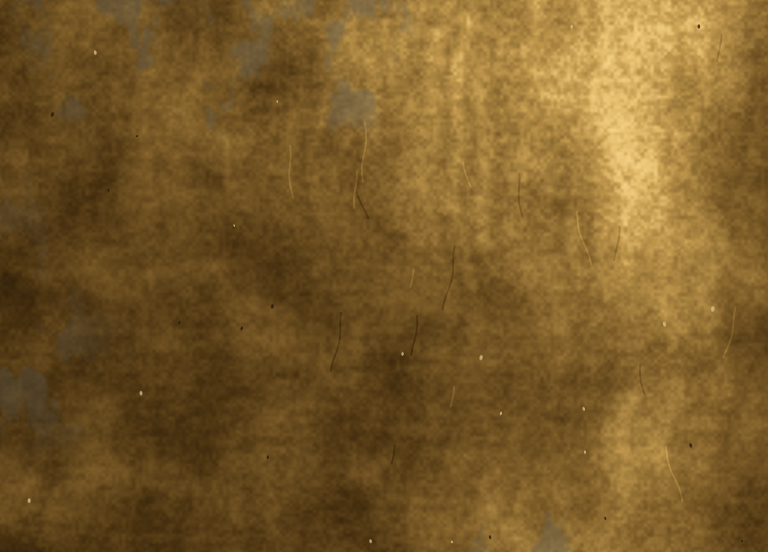
Give the GLSL for this texture, as a WebGL 1 fragment shader.

```glsl
precision highp float;
// Aged brass sheet: warm glow from the upper right, mottled patina, grain, scratches and flecks.

uniform vec2 u_resolution;

#define MOTTLE 3.4        // strength of the cloudy patina
#define MOTTLE_SCALE 6.0  // patina clouds per canvas height
#define GRAIN 1.15        // strength of the fine grain
#define GRAIN_SCALE 165.0 // grains per canvas height
#define STREAK 1.0        // strength of the vertical wear
#define BRUSH 0.45        // strength of the horizontal brushing
#define STAIN 0.5         // opacity of the grey stains
#define FLECK_SCALE 13.0  // fleck cells per canvas height
#define SCRATCHES 18      // number of scratches

float hash(vec2 p) {
  vec3 q = fract(p.xyx * vec3(0.1031, 0.1030, 0.0973));
  q += dot(q, q.yzx + 33.33);
  return fract((q.x + q.y) * q.z);
}

vec2 hash2(vec2 p) {
  return vec2(hash(p), hash(p + 71.7));
}

float noise(vec2 p) {
  vec2 i = floor(p), f = fract(p);
  f = f * f * (3.0 - 2.0 * f);
  return mix(mix(hash(i), hash(i + vec2(1, 0)), f.x),
             mix(hash(i + vec2(0, 1)), hash(i + vec2(1, 1)), f.x), f.y);
}

float clouds(vec2 p) {
  float sum = 0.0, amp = 0.5;
  for (int i = 0; i < 5; i++) {
    sum += amp * noise(p);
    p = mat2(0.8, 0.6, -0.6, 0.8) * p * 2.1 + 17.3;
    amp *= 0.55;
  }
  return sum / 1.06;
}

float glow(vec2 p, vec2 centre, vec2 spread) {
  vec2 d = (p - centre) / spread;
  return exp(-dot(d, d));
}

// Broad lighting, counted in steps of the brass ramp
float lighting(vec2 uv) {
  float tone = 0.1 + 2.1 * smoothstep(0.0, 0.9, uv.x) + smoothstep(0.3, 0.9, uv.y);
  tone += 1.3 * glow(uv, vec2(0.78, 1.0), vec2(0.3, 0.45));
  tone += 0.7 * glow(uv, vec2(0.85, 0.88), vec2(0.1, 0.18));
  tone += 0.5 * glow(uv, vec2(0.25, 0.12), vec2(0.25));
  tone += 0.4 * glow(uv, vec2(0.83, 0.3), vec2(0.05, 0.4));
  tone -= 0.5 * glow(uv, vec2(0.55, 0.32), vec2(0.25, 0.22));
  return tone - 1.6 * smoothstep(0.88, 1.0, uv.x) * mix(0.5, 1.0, uv.y);
}

vec3 brass(float tone) {
  vec3 c = mix(vec3(0.28, 0.19, 0.06), vec3(0.39, 0.28, 0.11), clamp(tone, 0.0, 1.0));
  c = mix(c, vec3(0.50, 0.37, 0.16), clamp(tone - 1.0, 0.0, 1.0));
  c = mix(c, vec3(0.62, 0.48, 0.23), clamp(tone - 2.0, 0.0, 1.0));
  c = mix(c, vec3(0.75, 0.59, 0.30), clamp(tone - 3.0, 0.0, 1.0));
  c = mix(c, vec3(0.90, 0.75, 0.44), clamp(tone - 4.0, 0.0, 1.0));
  c += vec3(0.07, 0.09, 0.12) * clamp(tone - 5.0, 0.0, 1.0);
  return c * (1.0 + 0.35 * clamp(tone, -1.0, 0.0));
}

// One small oval in a few of the cells
float flecks(vec2 p, float seed, float share) {
  vec2 q = p * FLECK_SCALE, cell = floor(q);
  vec2 d = fract(q) - 0.2 - 0.6 * hash2(cell + seed);
  d.x += 0.4 * d.y * (hash(cell + seed + 5.0) - 0.5);
  float radius = mix(0.025, 0.06, hash(cell + seed + 9.0));
  float oval = length(d * vec2(1.3, 0.85));
  return step(1.0 - share, hash(cell + seed + 3.0)) * (1.0 - smoothstep(0.5, 1.3, oval / radius));
}

// Thin, mostly upright lines, alternately bright and dark
float scratches(vec2 p, float aspect) {
  float sum = 0.0;
  for (int i = 0; i < SCRATCHES; i++) {
    vec2 id = vec2(float(i) * 3.7, 41.0);
    vec2 r = hash2(id), s = hash2(id + 13.0);
    vec2 d = p - vec2((0.35 + 0.62 * r.x) * aspect, 0.1 + 0.85 * r.y);
    float lean = (s.x - 0.5) * 0.7;
    d = mat2(cos(lean), sin(lean), -sin(lean), cos(lean)) * d;
    d.x += 0.003 * sin(d.y * 60.0 + s.x * 6.0);
    d.y = max(abs(d.y) - mix(0.015, 0.06, s.y), 0.0);
    float line = 1.0 - smoothstep(0.0006, 0.0028, length(d));
    sum += line * (mod(float(i), 2.0) * 2.0 - 1.0);
  }
  return sum;
}

void main() {
  vec2 uv = gl_FragCoord.xy / u_resolution;
  float aspect = u_resolution.x / u_resolution.y;
  vec2 p = vec2(uv.x * aspect, uv.y);

  // Layered sines bend the light into uneven patches
  vec2 bend = 0.022 * sin(p.yx * vec2(9.0, 7.0) + 1.3) + 0.013 * sin(p.yx * vec2(23.0, 19.0) + p * 8.0);
  float tone = lighting(uv + bend);
  float lit = smoothstep(0.0, 4.0, tone);

  // Patina, wear and grain
  tone += MOTTLE * (clouds((p + bend) * MOTTLE_SCALE) - 0.5);
  tone += STREAK * mix(0.3, 1.0, lit) * (noise(p * vec2(44.0, 5.0) + bend * 30.0) - 0.5);
  tone += BRUSH * (noise(p * vec2(14.0, 75.0) + 8.0) - 0.5);
  float grain = 0.6 * noise(p * GRAIN_SCALE) + 0.6 * noise(p * GRAIN_SCALE * 0.53 + 31.0) - 0.6;
  tone += GRAIN * mix(0.7, 1.3, lit) * grain;
  tone += 0.8 * scratches(p, aspect);
  vec3 color = brass(tone);

  // Grey stains gather in a few loose patches
  float patches = smoothstep(0.5, 0.75, noise(p * 3.3 + 4.0));
  float stain = patches * smoothstep(0.58, 0.7, clouds(p * vec2(15.0, 10.0) + 60.0));
  color = mix(color, vec3(0.42, 0.38, 0.30) * mix(0.75, 1.2, lit), STAIN * stain);

  // Pale flecks and dark pits
  color = mix(color, vec3(0.86, 0.77, 0.54), 0.75 * flecks(p, 20.0, 0.09));
  color = mix(color, vec3(0.15, 0.10, 0.05), 0.8 * flecks(p, 90.0, 0.03));
  gl_FragColor = vec4(color, 1.0);
}
```
